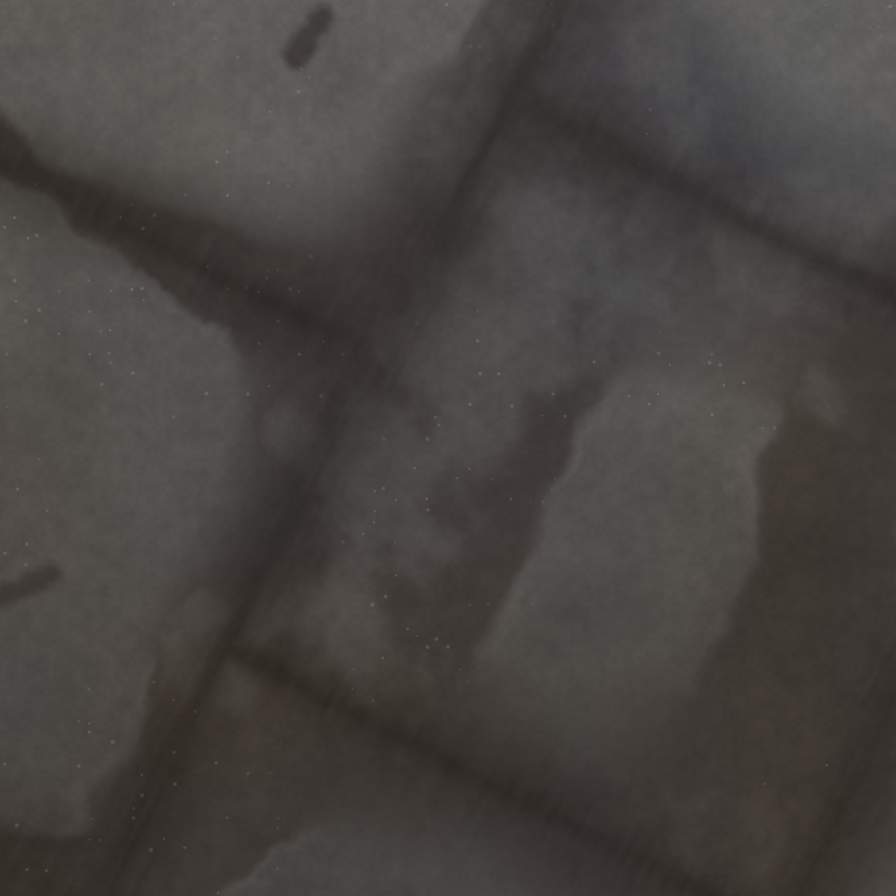
Give the GLSL for this texture, as a WebGL 2 fragment shader.

```glsl
#version 300 es
precision highp float;
// Worn, dim paving: square slabs in a tilted running bond with dark soft joints.
// Each slab carries a pale, ragged worn patch; layered noise adds stains,
// fine grain, faint scratches and a few light specks.
uniform vec2 u_resolution;
out vec4 fragColor;

const float SLAB = 0.69;                  // slab side
const vec2 ACROSS = vec2(0.89, -0.46);    // axes of the tilted bond
const vec2 ALONG = vec2(0.46, 0.89);
const vec2 ORIGIN = vec2(0.10, 0.365);

const vec3 JOINT = vec3(0.185, 0.165, 0.150);
const vec3 EARTH = vec3(0.248, 0.226, 0.211);
const vec3 SLATE = vec3(0.268, 0.260, 0.268);
const vec3 WORN = vec3(0.368, 0.358, 0.345);

float hash(vec2 p) {
    return fract(sin(dot(p, vec2(127.1, 311.7))) * 43758.5453);
}

float noise(vec2 p) {
    vec2 i = floor(p), f = fract(p);
    f = f * f * (3.0 - 2.0 * f);
    return mix(mix(hash(i), hash(i + vec2(1, 0)), f.x),
               mix(hash(i + vec2(0, 1)), hash(i + vec2(1, 1)), f.x), f.y);
}

float fbm(vec2 p) {
    float sum = 0.0, amp = 0.5;
    for (int i = 0; i < 5; i++) {
        sum += amp * noise(p);
        p = mat2(1.6, 1.2, -1.2, 1.6) * p + 7.3;
        amp *= 0.5;
    }
    return sum / 0.97;
}

// Signed distance, roughly, to a rounded box-like outline.
float superellipse(vec2 p, vec2 radius, float power) {
    vec2 q = pow(abs(p) / radius + 1e-4, vec2(power));
    return (pow(q.x + q.y, 1.0 / power) - 1.0) * min(radius.x, radius.y);
}

float capsule(vec2 p, vec2 halfAxis) {
    float t = clamp(dot(p, halfAxis) / dot(halfAxis, halfAxis), -1.0, 1.0);
    return length(p - t * halfAxis);
}

// Sparse round specks, one candidate per grid cell.
float specks(vec2 p, float scale, float share) {
    vec2 cell = floor(p * scale), f = fract(p * scale);
    vec2 centre = 0.3 + 0.4 * vec2(hash(cell + 3.1), hash(cell + 8.7));
    float size = mix(0.12, 0.28, hash(cell + 5.5));
    float dotMask = 1.0 - smoothstep(0.3 * size, size, length(f - centre));
    return dotMask * step(1.0 - share, hash(cell));
}

void main() {
    vec2 p = gl_FragCoord.xy / u_resolution.y;
    float broad = fbm(p * 3.5 + 4.0) - 0.5;
    float ragged = fbm(p * 13.0 + 21.0) - 0.5;
    float fine = fbm(p * 70.0) - 0.5;

    // Slab layout, with alternate columns shifted
    vec2 bond = vec2(dot(p, ACROSS), dot(p, ALONG)) - ORIGIN;
    vec2 grid = (bond + 0.018 * vec2(broad, ragged)) / SLAB;
    float odd = mod(floor(grid.x), 2.0);
    grid.y += 0.47 * odd;
    vec2 id = floor(grid);
    vec2 local = (fract(grid) - 0.5) * SLAB;
    vec2 gap = 0.5 * SLAB - abs(local);

    // Earthy ground, cooler towards the top
    float cool = smoothstep(0.55, 1.0, p.y + 0.6 * broad) * smoothstep(0.35, 0.7, p.x);
    vec3 col = mix(EARTH, SLATE, cool);
    col *= 1.0 + 0.35 * broad + 0.16 * ragged;

    // Worn patch: wide on odd columns, a narrow band on even ones
    float middle = p.y - 0.45;
    vec2 radius = mix(vec2(0.105 + 0.6 * middle * middle, 0.27), vec2(0.29, 0.30), odd);
    float edge = superellipse(local, radius, mix(2.6, 3.6, odd));
    edge += 0.11 * broad + 0.065 * ragged + 0.012 * fine;
    float soft = mix(0.018, 0.07, smoothstep(0.35, 0.65, noise(p * 6.0 + 13.0)));
    float patchMask = 1.0 - smoothstep(-soft, 0.6 * soft, edge);
    float strength = mix(0.42, 0.98, smoothstep(0.0, 1.0, p.y));
    float blotch = smoothstep(0.06, 0.2, broad + 0.35 * ragged) * 0.35;
    float worn = max(patchMask * strength, blotch);
    col = mix(col, WORN * (1.0 + 0.14 * broad + 0.13 * ragged), worn);

    // Thin pale rim on the sharper stretches of the outline
    float rim = exp(-pow((edge + 0.008) / 0.009, 2.0));
    col += 0.022 * rim * (1.0 - smoothstep(0.02, 0.06, soft));

    // One dark oblong stain on each wide patch
    float angle = mix(0.7, 1.7, hash(id + 2.0));
    float stain = capsule(p - p + local - vec2(0.11, -0.06), 0.03 * vec2(cos(angle), sin(angle)));
    stain += 0.02 * ragged + 0.006 * fine;
    col = mix(col, EARTH * 0.93, 0.8 * odd * (1.0 - smoothstep(0.006, 0.022, stain)));

    // Joints: a broad shadow with a narrower dark core
    float d = min(gap.x, gap.y) + 0.012 * ragged;
    float shadow = exp(-pow(d / 0.05, 2.0));
    float core = exp(-pow(d / 0.014, 2.0)) * smoothstep(0.2, 0.6, noise(p * 9.0));
    vec3 jointTone = mix(JOINT, SLATE * 0.85, 0.7 * cool);
    col = mix(col, jointTone, clamp(0.55 * shadow + 0.4 * core, 0.0, 0.92));

    // Scratches along the bond, warm and cool drift, grain, specks
    float scratch = noise(bond * vec2(150.0, 14.0)) - 0.5;
    col += 0.014 * scratch * (0.3 + shadow);
    float drift = 1.6 * (noise(p * 4.5 + 31.0) - 0.5) + 0.5 * (p.x - 0.5);
    col += drift * vec3(-0.009, -0.001, 0.009);
    col *= 1.0 + 0.13 * fine + 0.05 * (noise(p * 230.0) - 0.5);
    float cluster = smoothstep(0.45, 0.75, noise(p * 7.0 + 17.0));
    col += 0.09 * specks(p, 85.0, 0.07) * cluster;
    fragColor = vec4(col, 1.0);
}
```
